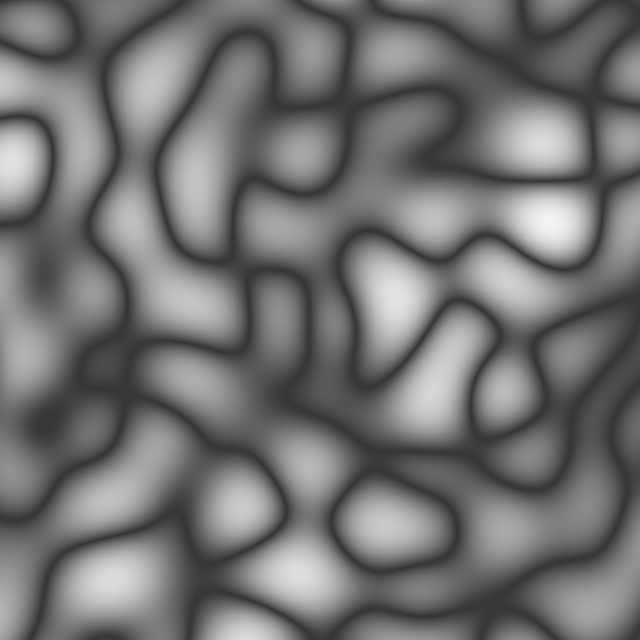
Reproduce this texture procedurally as a Shadertoy shader.

```glsl
// Soft grey folded noise: pale rounded cells parted by dark winding creases.

const int WAVES = 40;
const float GOLDEN_ANGLE = 2.39996;
const float TAU = 6.28318;

float hash(float n) {
    return fract(sin(n * 12.9898 + 4.1) * 43758.547);
}

// Layered sines in evenly spread directions, scaled to unit variance.
float waveField(vec2 p) {
    float sum = 0.0;
    for (int i = 0; i < WAVES; i++) {
        float n = float(i);
        float angle = n * GOLDEN_ANGLE;
        float cycles = mix(2.5, 6.7, (n + hash(n + 71.0)) / float(WAVES));
        vec2 direction = vec2(cos(angle), sin(angle));
        sum += sin(TAU * (cycles * dot(p, direction) + hash(n)));
    }
    return sum * sqrt(2.0 / float(WAVES));
}

void mainImage(out vec4 fragColor, in vec2 fragCoord) {
    vec2 uv = fragCoord / iResolution.y;

    // Fold the field at zero, rounding the bottom of each crease.
    float field = waveField(uv);
    float height = sqrt(field * field + 0.004);

    // Steep near the creases, levelling off towards the bright centres.
    float grey = 0.19 + 0.93 * (1.0 - exp(-height / 2.25));
    fragColor = vec4(vec3(grey), 1.0);
}
```
